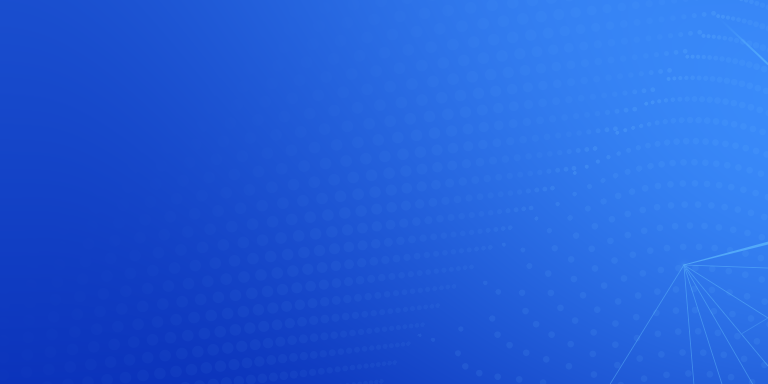
A Shadertoy shader for this background:

```glsl
// Blue gradient with a folded halftone dot sheet and a fan of thin light rays.

// Bottom, middle and top brightness profiles joined by a quadratic in y.
float backdrop(vec2 p) {
    float low = -0.18 + 0.66 * smoothstep(0.4, 2.1, p.x);
    float mid = 0.03 + 0.97 * smoothstep(0.1, 2.2, p.x);
    float top = 0.2 + 0.78 * smoothstep(0.0, 1.8, p.x);
    float y = p.y;
    return low * (1.0 - y) * (1.0 - 2.0 * y) + mid * 4.0 * y * (1.0 - y) + top * y * (2.0 * y - 1.0);
}

// Columns whose spacing starts at 'gap' and widens with distance d.
float columns(float d, float gap, float growth) {
    return log(1.0 + growth * max(d, -0.1) / gap) / growth;
}

// Round dots at the cell centres of a warped grid.
float dots(vec2 grid, float radius, float px) {
    mat2 warp = mat2(dFdx(grid), dFdy(grid));
    vec2 offset = inverse(warp) * (fract(grid) - 0.5) * px;
    return smoothstep(0.6 * px, -0.6 * px, length(offset) - radius);
}

float segmentDistance(vec2 p, vec2 a, vec2 b) {
    vec2 ab = b - a;
    return length(p - a - ab * clamp(dot(p - a, ab) / dot(ab, ab), 0.0, 1.0));
}

float stroke(vec2 p, vec2 a, vec2 b, float halfWidth, float px) {
    return clamp(0.5 + (halfWidth - segmentDistance(p, a, b)) / px, 0.0, 1.0);
}

void mainImage(out vec4 fragColor, in vec2 fragCoord) {
    float px = 1.0 / iResolution.y;
    vec2 p = fragCoord * px;
    vec3 color = vec3(0.07, 0.25, 0.77) + vec3(0.15, 0.28, 0.2) * backdrop(p);

    // Two dot sheets meet along a slanted fold
    float foldX = 0.99 + 0.9 * p.y + 0.03 * sin(6.3 * p.y + 3.0);
    float d = p.x - foldX;
    float arch = p.y + 0.9 * (p.x - 1.8) * (p.x - 1.8);
    vec2 rightGrid = vec2(columns(d, 0.013, 0.055), arch / 0.055);
    vec2 leftGrid = vec2(columns(1.4 * (1.0 - p.x / foldX), 0.016, 0.05), (p.y - 0.12 * p.x) / 0.045);
    float rightDots = dots(rightGrid, 0.005 + 0.0035 * smoothstep(0.0, 0.2, d), px);
    float leftDots = dots(leftGrid, 0.006 + 0.009 * smoothstep(0.0, 0.5, -d), px);
    float crest = exp(-d * d / 0.004) * smoothstep(0.25, 0.65, p.y);
    float sheet = d > 0.0 ? 0.1 * rightDots : 0.055 * leftDots * smoothstep(-1.25, -0.3, d);
    sheet += 0.13 * crest * (d > 0.0 ? rightDots : leftDots);
    color = mix(color, vec3(0.42, 0.74, 1.0), sheet);

    // Rays fanning out from a hub near the lower right
    vec2 hub = vec2(1.781, 0.31);
    vec2 ends[7] = vec2[7](vec2(1.589, 0.0), vec2(1.807, 0.0), vec2(1.88, 0.0), vec2(1.96, 0.0),
                           vec2(2.0, 0.047), vec2(2.0, 0.172), vec2(2.0, 0.302));
    float rays = 0.0;
    for (int i = 0; i < 7; i++) rays = max(rays, 0.45 * stroke(p, hub, ends[i], 0.001, px));
    rays = max(rays, 0.3 * stroke(p, vec2(1.93, 0.13), vec2(2.0, 0.172), 0.001, px));

    // Broader beams that strengthen toward the right edge
    float beam = stroke(p, hub, vec2(2.0, 0.367), 0.001 + 0.012 * max(p.x - 1.781, 0.0), px);
    rays = max(rays, 0.6 * beam);
    float streak = stroke(p, vec2(1.87, 0.955), vec2(2.0, 0.833), 0.0025, px);
    rays = max(rays, 0.5 * streak * smoothstep(1.86, 2.0, p.x));
    rays += 0.25 * exp(-length(p - hub) / 0.006);
    color = mix(color, vec3(0.4, 0.77, 1.0), rays);

    fragColor = vec4(color, 1.0);
}
```
